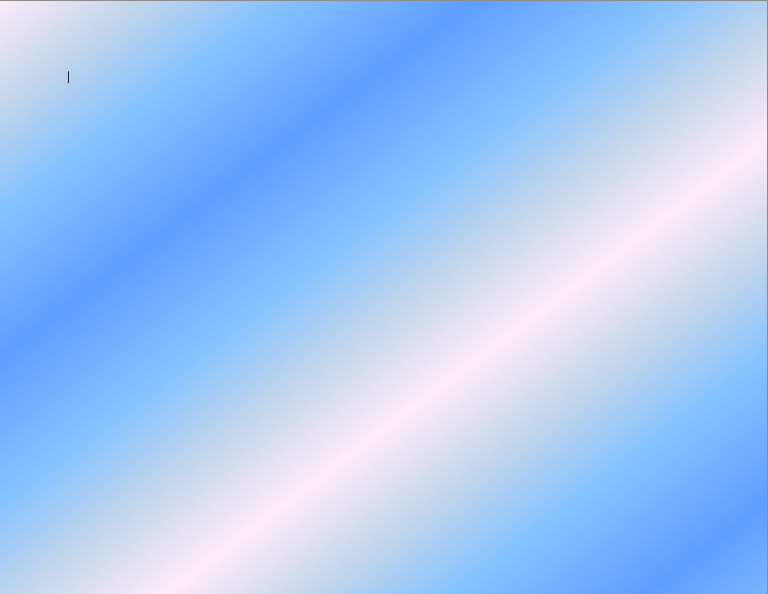
A Shadertoy shader for this background:

```glsl
// Draws diagonal daybreak bands of blue and pale pink, with a hairline frame and a small text caret.

// Band colours, from the blue crest to the pink crest
const vec3 DEEP_BLUE = vec3(0.369, 0.620, 1.000);
const vec3 SKY_BLUE  = vec3(0.522, 0.761, 1.000);
const vec3 MIST      = vec3(0.769, 0.839, 0.922);
const vec3 PALE_PINK = vec3(1.000, 0.922, 0.980);

// Stops along half a band
const float SKY_STOP  = 0.4;
const float MIST_STOP = 0.7;

// Band phase across the canvas: cycles per canvas width and height
const vec2  BAND_RATE  = vec2(0.800, -0.822);
const float BAND_SHIFT = 0.828;

// Hairlines, in fractions of the canvas
const vec2 LINE_SIZE   = vec2(0.0013, 0.0017);
const vec3 FRAME_COLOR = vec3(0.55, 0.55, 0.56);
const vec3 CARET_COLOR = vec3(0.16, 0.13, 0.10);
const vec2 CARET_LOW   = vec2(0.0885, 0.860);
const vec2 CARET_HIGH  = vec2(0.0898, 0.880);

// Colour at a distance from the blue crest (0) to the pink crest (1)
vec3 daybreak(float d) {
    vec3 color = mix(DEEP_BLUE, SKY_BLUE, clamp(d / SKY_STOP, 0.0, 1.0));
    color = mix(color, MIST, clamp((d - SKY_STOP) / (MIST_STOP - SKY_STOP), 0.0, 1.0));
    return mix(color, PALE_PINK, clamp((d - MIST_STOP) / (1.0 - MIST_STOP), 0.0, 1.0));
}

// Share of the pixel covered by a box, exact even for thin boxes
float boxCoverage(vec2 p, vec2 low, vec2 high, vec2 pixel) {
    vec2 overlap = min(high, p + 0.5 * pixel) - max(low, p - 0.5 * pixel);
    overlap = clamp(overlap / pixel, 0.0, 1.0);
    return overlap.x * overlap.y;
}

void mainImage(out vec4 fragColor, in vec2 fragCoord) {
    vec2 pixel = 1.0 / iResolution.xy;
    vec2 uv = fragCoord * pixel;

    // Mirrored diagonal gradient
    float phase = dot(uv, BAND_RATE) + BAND_SHIFT;
    vec3 color = daybreak(abs(2.0 * fract(phase) - 1.0));

    // Frame along the top and right edges
    float topLine = boxCoverage(uv, vec2(0.0, 1.0 - LINE_SIZE.y), vec2(1.0), pixel);
    float rightLine = boxCoverage(uv, vec2(1.0 - LINE_SIZE.x, 0.0), vec2(1.0), pixel);
    color = mix(color, FRAME_COLOR, max(topLine, rightLine));

    // Caret near the upper left
    color = mix(color, CARET_COLOR, boxCoverage(uv, CARET_LOW, CARET_HIGH, pixel));

    fragColor = vec4(color, 1.0);
}
```
